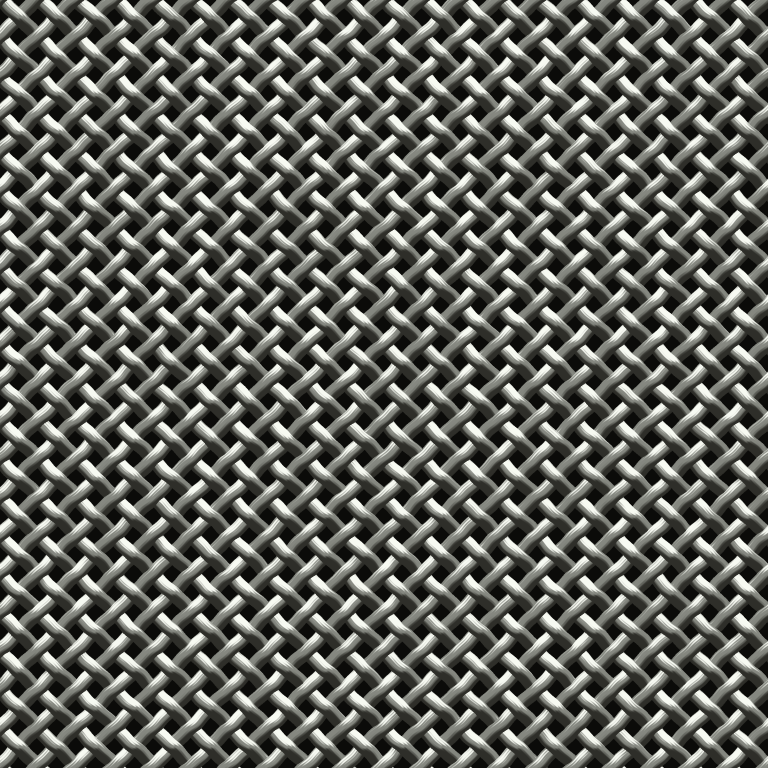
Reproduce this texture procedurally as a Shadertoy shader.

```glsl
const float REPEATS = 20.0;                  // weave cells across and down
const vec2 WEAVE_OFFSET = vec2(0.48, 0.55);  // first raised crossing, in cells
const float WIRE_RADIUS = 0.27;              // relative to wire spacing
const float FALLING_CRIMP = 0.17;            // over-under height, falling wires
const float RISING_CRIMP = 0.08;             // rising wires stay straighter
const float FALLING_LIFT = 0.04;             // lengthens the falling segments
const float FALLING_BEND = -0.015;           // sideways kink at each crossing
const float RISING_BEND = 0.01;
const float WANDER = 0.04;                   // irregular sideways drift
const float GROOVE_DEPTH = 4.0;              // dark streak on falling segments
const float GROOVE_WIDTH = 0.10;
const float TONE_VARIATION = 0.11;
const vec3 LIGHT = vec3(0.62, -0.54, 0.60);  // across falling, across rising, up
const vec3 HOLE_COLOR = vec3(0.045, 0.045, 0.037);
const vec3 SHADE_COLOR = vec3(0.18, 0.18, 0.16);
const vec3 METAL_COLOR = vec3(0.52, 0.53, 0.50);
const vec3 SHINE_COLOR = vec3(0.97, 0.98, 0.95);
const int SAMPLES = 3;
const float PI = 3.14159265;

float hash(float n) {
    return fract(sin(n * 12.9898 + 4.137) * 43758.547);
}

// Layered sines along a wire, periodic over the whole canvas
float wireNoise(float along, float seed) {
    float phase = 2.0 * PI * hash(seed);
    float t = 2.0 * PI * along / REPEATS;
    return 0.4 * sin(3.0 * t + phase) + 0.35 * sin(11.0 * t + 2.3 * phase)
         + 0.25 * sin(27.0 * t + 4.1 * phase);
}

// Returns surface height, slope across, slope along, and tone noise.
// The sign of crimp selects which crossings pass over.
vec4 wire(float across, float along, float crimp, float bend, float groove) {
    float index = floor(across + 0.5);
    float seed = mod(index, REPEATS) + 31.0 * sign(crimp);
    float wave = PI * (along + index);
    float d = across - index + WANDER * wireNoise(along, seed)
            + bend * sin(wave);
    float profile = WIRE_RADIUS * WIRE_RADIUS - d * d;
    if (profile < 0.0) return vec4(-9.0, 0.0, 0.0, 0.0);
    float bulge = sqrt(profile + 0.0004);
    float height = crimp * cos(wave) + bulge;
    float slopeAlong = -crimp * PI * sin(wave);
    float tone = wireNoise(along, seed + 7.0) + 0.7 * sin(d * 70.0 + seed);

    // Worn streak on the half that descends
    float g = (d + 0.02) / GROOVE_WIDTH;
    tone -= groove * exp(-g * g) * smoothstep(-0.1, 0.5, sin(wave));
    return vec4(height, -d / bulge, slopeAlong, tone);
}

vec3 weave(vec2 uv) {
    // Diagonal axes: whole values lie on wire centres
    vec2 p = uv * REPEATS - WEAVE_OFFSET;
    float u = p.x + p.y;
    float v = p.x - p.y;
    vec4 falling = wire(u, v, FALLING_CRIMP, FALLING_BEND, GROOVE_DEPTH);
    vec4 rising = wire(v, u, -RISING_CRIMP, RISING_BEND, 0.0);
    falling.x += FALLING_LIFT;
    bool fallingOnTop = falling.x > rising.x;
    vec4 top = fallingOnTop ? falling : rising;
    if (top.x < -1.0) return HOLE_COLOR;

    // Hard light bands on the crimped round wire
    vec2 slope = fallingOnTop ? top.yz : top.zy;
    vec3 normal = normalize(vec3(-slope, 1.0));
    float light = max(dot(normal, normalize(LIGHT)), 0.0);
    light *= 1.0 + TONE_VARIATION * top.w;
    vec3 color = mix(SHADE_COLOR, METAL_COLOR, smoothstep(0.16, 0.56, light));
    color = mix(color, SHINE_COLOR, smoothstep(0.68, 0.88, light));

    // Lower parts of the mesh receive less light
    return color * mix(0.72, 1.0, smoothstep(-0.12, 0.16, top.x));
}

void mainImage(out vec4 fragColor, in vec2 fragCoord) {
    // Average a small grid of samples to smooth the edges
    vec3 color = vec3(0.0);
    for (int j = 0; j < SAMPLES; j++) {
        for (int i = 0; i < SAMPLES; i++) {
            vec2 jitter = (vec2(i, j) + 0.5) / float(SAMPLES) - 0.5;
            color += weave((fragCoord + jitter) / iResolution.xy);
        }
    }
    fragColor = vec4(color / float(SAMPLES * SAMPLES), 1.0);
}
```
